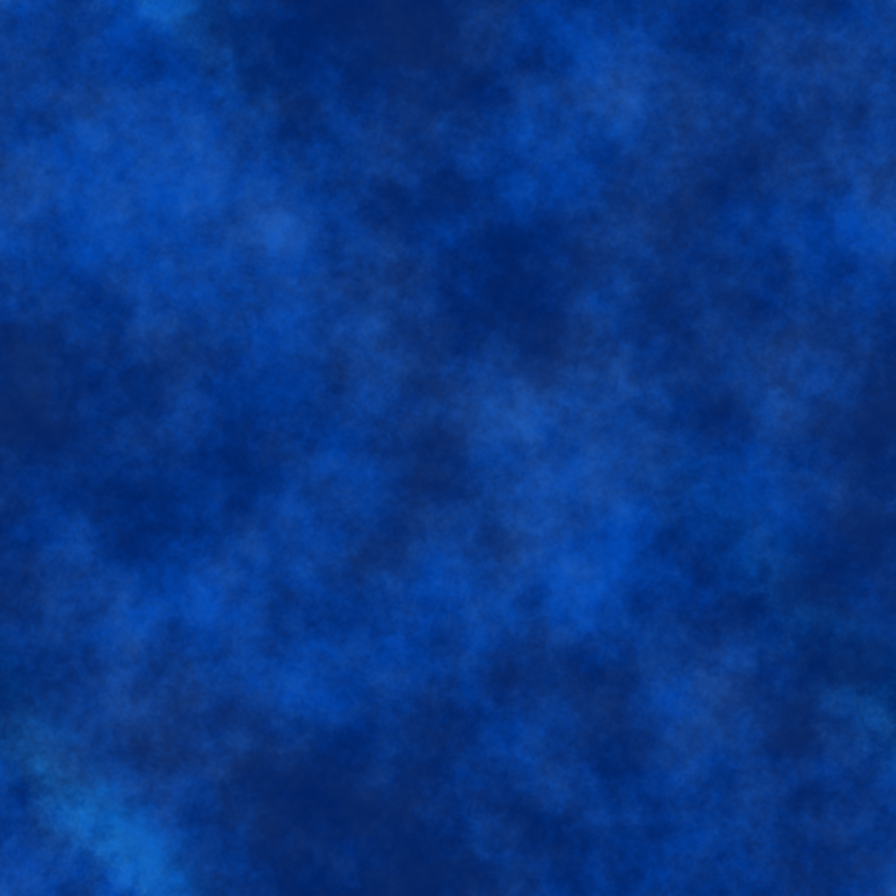
Write a WebGL 2 fragment shader that draws this texture.

```glsl
#version 300 es
precision highp float;

uniform vec2 u_resolution;
out vec4 fragColor;

const float TAU = 6.2831853;

// Palette
const vec3 DEEP_BLUE = vec3(0.004, 0.135, 0.398);
const vec3 BRIGHT_BLUE = vec3(0.014, 0.305, 0.745);
const vec3 HAZE_TINT = vec3(0.075, 0.045, 0.002);
const vec3 STREAK_TINT = vec3(0.020, 0.100, 0.080);

// Clouds: whole-number lattice vectors keep every octave periodic
const int OCTAVES = 6;
const vec2 OCTAVE_STEP = vec2(2.0, 1.0);
const vec2 TONE_LATTICE = vec2(3.0, 1.0);
const float TONE_ROUGHNESS = 0.705;
const float TONE_CONTRAST = 0.88;
const float TONE_LEVEL = 0.34;
const vec2 HAZE_LATTICE = vec2(4.0, -1.0);
const float HAZE_ROUGHNESS = 0.76;
const float HAZE_CONTRAST = 0.95;
const float HAZE_LEVEL = 0.38;

// Diagonal glow
const float STREAK_OFFSET = 0.20;
const float STREAK_WIDTH = 0.060;
const float STREAK_CENTER_X = 0.04;
const float STREAK_WARP = 0.05;

uint scramble(uint n) {
    n = n * 747796405u + 2891336453u;
    n = ((n >> ((n >> 28u) + 4u)) ^ n) * 277803737u;
    return (n >> 22u) ^ n;
}

// Complex product: rotates and scales b by a
vec2 turn(vec2 a, vec2 b) {
    return vec2(a.x * b.x - a.y * b.y, a.x * b.y + a.y * b.x);
}

// Random gradient, equal for all lattice points that coincide on the tile
vec2 latticeGradient(vec2 cell, vec2 lattice, uint seed) {
    float count = dot(lattice, lattice);
    vec2 onTile = fract((turn(vec2(lattice.x, -lattice.y), cell) + 0.25) / count);
    uvec2 c = uvec2(ivec2(floor(turn(lattice, onTile) + 0.5)));
    uint h = scramble(c.x + scramble(c.y + scramble(seed)));
    return vec2(h & 65535u, h >> 16u) / 32767.5 - 1.0;
}

// Gradient noise on a turned square lattice that wraps with the tile
float tileNoise(vec2 uv, vec2 lattice, uint seed) {
    vec2 p = turn(lattice, uv);
    vec2 i = floor(p);
    vec2 f = p - i;
    vec2 w = f * f * f * (f * (f * 6.0 - 15.0) + 10.0);
    vec2 e = vec2(1.0, 0.0);
    float a = dot(latticeGradient(i, lattice, seed), f);
    float b = dot(latticeGradient(i + e.xy, lattice, seed), f - e.xy);
    float c = dot(latticeGradient(i + e.yx, lattice, seed), f - e.yx);
    float d = dot(latticeGradient(i + e.xx, lattice, seed), f - e.xx);
    return mix(mix(a, b, w.x), mix(c, d, w.x), w.y);
}

float clouds(vec2 uv, vec2 lattice, float roughness, uint seed) {
    float sum = 0.0;
    float amplitude = 1.0;
    for (int k = 0; k < OCTAVES; k++) {
        // Shift each octave so that lattice points do not line up
        vec2 shift = vec2(0.37, 0.71) * float(k);
        sum += amplitude * tileNoise(uv + shift, lattice, seed + uint(k));
        amplitude *= roughness;
        lattice = turn(OCTAVE_STEP, lattice);
    }
    return sum;
}

// Soft band along x + y, fading out away from its center
float streak(vec2 uv, float warp) {
    float across = fract(uv.x + uv.y - STREAK_OFFSET + warp * STREAK_WARP + 0.5) - 0.5;
    float band = exp(-across * across / (STREAK_WIDTH * STREAK_WIDTH));
    float fade = 0.5 + 0.5 * cos(TAU * (uv.x - STREAK_CENTER_X));
    return band * fade * fade;
}

void main() {
    vec2 uv = gl_FragCoord.xy / u_resolution;

    float toneClouds = clouds(uv, TONE_LATTICE, TONE_ROUGHNESS, 11u);
    float hazeClouds = clouds(uv, HAZE_LATTICE, HAZE_ROUGHNESS, 57u);

    // Blue depth, limited softly at both ends
    float tone = smoothstep(-0.25, 1.25, TONE_LEVEL + TONE_CONTRAST * toneClouds);
    vec3 color = mix(DEEP_BLUE, BRIGHT_BLUE, tone);

    // Greyish veil, thinner over the depths
    float haze = clamp(HAZE_LEVEL + HAZE_CONTRAST * hazeClouds, 0.0, 1.0);
    color += HAZE_TINT * haze * (0.7 + 0.7 * tone);

    // Cyan glow, broken up by the clouds
    float glow = streak(uv, hazeClouds) * clamp(0.75 + toneClouds, 0.0, 1.2);
    color += STREAK_TINT * glow;

    fragColor = vec4(color, 1.0);
}
```
